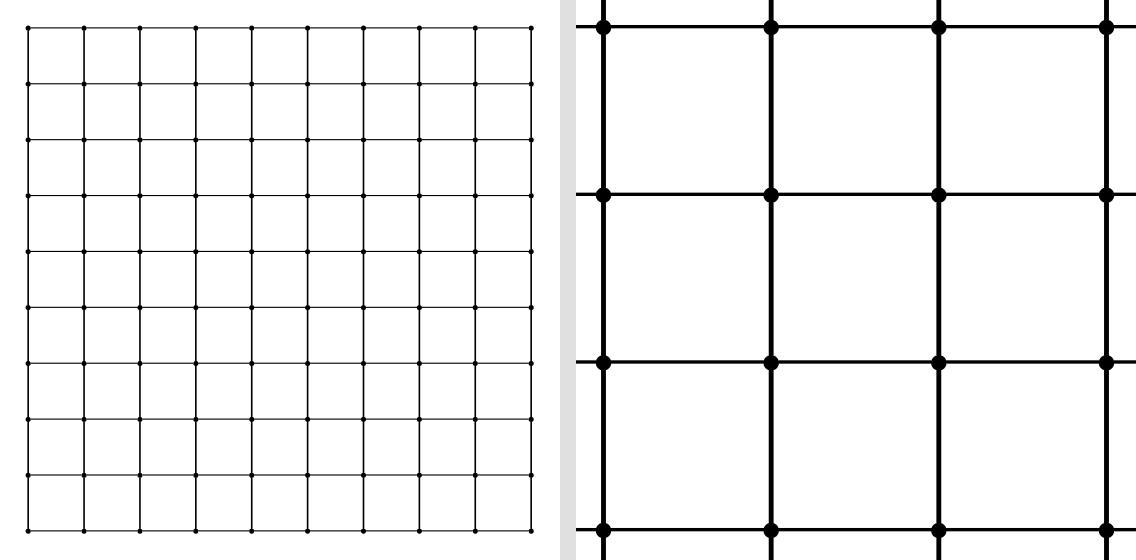
Left, the full canvas; right, a detail of the centre.
Write a Shadertoy shader that draws this pattern.

```glsl
// A white sheet ruled with a black square lattice, nine cells each way, with a dot
// at each of its 10 x 10 crossings. Each pixel finds its nearest node by rounding,
// then takes analytic coverage of two clipped rulings and one disc.

const float CELLS = 9.0;
const float CELL_SIZE = 0.0998;
const vec2 LATTICE_ORIGIN = vec2(0.0503, 0.0515);   // lower left node
const float COLUMN_WIDTH = 0.0029;
const float ROW_WIDTH = 0.0020;
const float ROW_LIFT = 0.0005;                      // rows sit just above dot centres
const float DOT_RADIUS = 0.0046;

const vec3 PAPER = vec3(1.0);
const vec3 INK = vec3(0.0);

// Fraction of a pixel-wide window at x that lies inside [lo, hi].
float spanCoverage(float x, float lo, float hi, float pixel) {
    float overlap = min(x + 0.5 * pixel, hi) - max(x - 0.5 * pixel, lo);
    return clamp(overlap / pixel, 0.0, 1.0);
}

// Ruling of the given width: across is measured from its centre, along from its start.
float rulingCoverage(float across, float along, float width, float extent, float pixel) {
    return spanCoverage(across, -0.5 * width, 0.5 * width, pixel)
         * spanCoverage(along, 0.0, extent, pixel);
}

float discCoverage(vec2 p, float radius, float pixel) {
    return clamp((radius - length(p)) / pixel + 0.5, 0.0, 1.0);
}

// Offset from the nearest lattice node, limited to the nodes that exist.
vec2 nodeOffset(vec2 p, float cellSize, float cells) {
    return p - cellSize * clamp(floor(p / cellSize + 0.5), 0.0, cells);
}

void mainImage(out vec4 fragColor, in vec2 fragCoord) {
    float side = min(iResolution.x, iResolution.y);
    float pixel = 1.0 / side;
    vec2 uv = (fragCoord - 0.5 * iResolution.xy) / side + 0.5;

    vec2 p = uv - LATTICE_ORIGIN;
    vec2 rowPoint = p - vec2(0.0, ROW_LIFT);
    vec2 toNode = nodeOffset(p, CELL_SIZE, CELLS);
    vec2 toRow = nodeOffset(rowPoint, CELL_SIZE, CELLS);
    float extent = CELL_SIZE * CELLS;

    // Rulings and dots share one ink, so the strongest coverage wins.
    float column = rulingCoverage(toNode.x, p.y, COLUMN_WIDTH, extent, pixel);
    float row = rulingCoverage(toRow.y, p.x, ROW_WIDTH, extent, pixel);
    float dots = discCoverage(toNode, DOT_RADIUS, pixel);
    float ink = max(dots, max(column, row));

    fragColor = vec4(mix(PAPER, INK, ink), 1.0);
}
```
